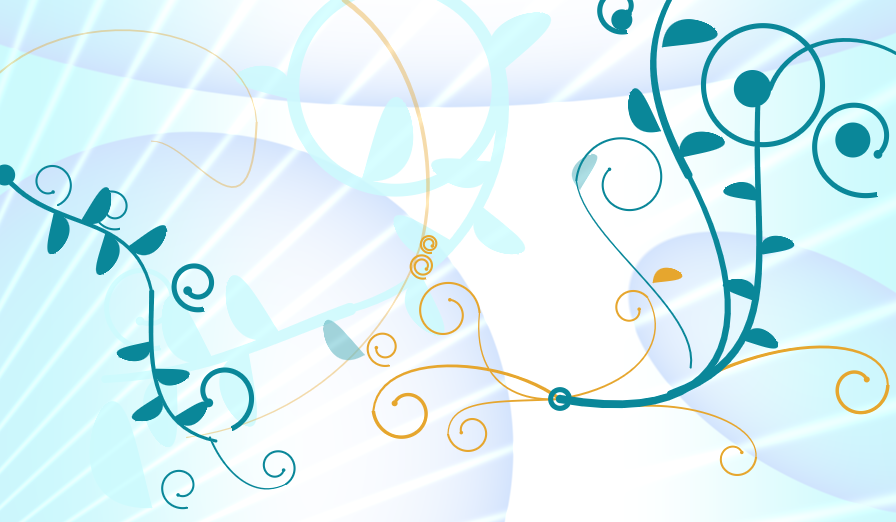
Write a Shadertoy shader that draws this background.

```glsl
#define SPAN 768.0   // layout units across the canvas
#define WIDE 5.5     // half widths of the strokes
#define BOLD 3.6
#define MAIN 2.2
#define THIN 0.9
#define TEAL vec3(0.04, 0.53, 0.60)
#define GOLD vec3(0.90, 0.65, 0.18)
#define PALE vec3(0.80, 0.98, 0.99)
#define MIST vec3(0.40, 0.72, 0.76)
#define LAVENDER vec3(0.81, 0.88, 0.99)
#define TAU 6.2831853

vec2 pos, tip;     // current point with y running down, end of the last stem
vec3 col;
float ink = 1e3;   // distance to the strokes of the layer
float pen = THIN;  // half width in use

void add(float d) { ink = min(ink, d); }

vec2 bezier(vec4 a, vec4 b, float t) {
  float s = 1.0 - t;
  return s*s*(s*a.xy + 3.0*t*a.zw) + t*t*(3.0*s*b.xy + t*b.zw);
}
// Tapering cubic stroke
void stem(vec4 a, vec4 b) {
  tip = b.zw;
  vec2 lo = min(min(a.xy, a.zw), min(b.xy, tip)) - WIDE;
  vec2 hi = max(max(a.xy, a.zw), max(b.xy, tip)) + WIDE, from = a.xy;
  if (any(lessThan(pos, lo)) || any(greaterThan(pos, hi))) return;
  for (int i = 1; i <= 24; i++) {
    float t = float(i)/24.0;
    vec2 to = bezier(a, b, t), p = pos - from, e = to - from;
    add(length(p - e*clamp(dot(p, e)/dot(e, e), 0.0, 1.0)) - pen*(1.0 - 0.4*t));
    from = to;
  }
}
void disc(vec2 c, float r) { add(length(pos - c) - r); }
void ring(vec2 c, float r) { add(abs(length(pos - c) - r) - pen); }

// Inward spiral; start and signed length in turns
void curl(vec2 c, float r, float start, float turns) {
  vec2 q = pos - c;
  float t = fract((atan(q.y, q.x)/TAU - start)*sign(turns)), end = (start + turns)*TAU;
  for (int n = 0; n < 2; n++) {
    float k = (t + float(n))/abs(turns);
    if (k <= 1.0) add(abs(length(q) - r*(1.0 - 0.6*k)) - pen);
  }
  disc(c + 0.4*r*vec2(cos(end), sin(end)), 1.7*pen);
}
// Free spiral, and one that continues the last stem
void swirl(vec3 c, float turns) { curl(c.xy, c.z, 0.2, turns); }
void wind(vec2 c, float turns) {
  vec2 q = tip - c;
  curl(c, length(q), atan(q.y, q.x)/TAU, turns);
}
// Comma leaf; the sign of its size sets the bend
void bud(vec2 base, float angle, float size) {
  float c = cos(angle), s = sin(angle), len = abs(size);
  vec2 q = mat2(c, -s, s, c)*(pos - base)/len;
  float x = clamp(q.x, 0.0, 1.0), y = q.y*sign(size) - 0.5*x*x;
  add(0.8*len*(length(vec2(q.x - x, y)) - 0.8*x*sqrt(1.0 - x)) - 0.5);
}
// Stem with leaves on alternate sides
void spray(vec4 a, vec4 b, float size) {
  stem(a, b);
  float side = 1.0;
  for (float t = 0.3; t < 0.8; t += 0.15, side = -side) {
    vec2 base = bezier(a, b, t), dir = bezier(a, b, t + 0.01) - base;
    bud(base, atan(dir.y, dir.x) + 0.7*side, size*side);
  }
}
void paint(vec3 colour, float alpha) {
  col = mix(col, colour, alpha*clamp(0.5 - ink*iResolution.x/SPAN, 0.0, 1.0));
  ink = 1e3;
}
// Oval tinted along its inner rim
void oval(vec2 q, vec2 r, float glow) {
  float d = (length(q/r) - 1.0)*r.y;
  col = mix(col, LAVENDER, smoothstep(1.0, -1.0, d)*0.9*exp(min(d, 0.0)/glow));
}
void mainImage(out vec4 fragColor, in vec2 fragCoord) {
  pos = vec2(fragCoord.x, iResolution.y - fragCoord.y)*SPAN/iResolution.x;
  vec2 hub = vec2(480,342), ray = pos - vec2(-200,620);
  // Sky, ovals and rays
  col = mix(vec3(1), PALE, smoothstep(120.0, 380.0, abs(pos.x - 400.0)));
  oval(pos - vec2(370,-150), vec2(588,242), 30.0);
  oval(pos - vec2(165,385), vec2(275,272), 60.0);
  oval(mat2(0.87, -0.5, 0.5, 0.87)*(pos - vec2(705,320)), vec2(185,92), 32.0);
  col += 0.1*pow(abs(sin(40.0*atan(ray.y, ray.x))), 40.0);
  // Pale scrolls
  pen = WIDE; ring(vec2(339,75), 88.0);
  spray(vec4(428,60,445,150), vec4(390,240,300,265), 48.0);
  spray(vec4(tip,230,290), vec4(180,320,90,325), 58.0);
  bud(vec2(425,65), -1.4, 60.0); bud(vec2(250,85), -2.2, -45.0);
  bud(vec2(310,155), -0.6, -68.0); bud(vec2(130,435), -2.5, 85.0);
  pen = MAIN; swirl(vec3(125,260,40), 1.1); paint(PALE, 0.85);
  // Faint gold sweeps
  stem(vec4(295,0,365,50), vec4(375,150,362,205));
  pen = THIN; stem(vec4(tip,340,280), vec4(270,360,160,375));
  stem(vec4(0,62,70,0), vec4(215,20,220,105));
  stem(vec4(tip,215,220), vec4(165,120,130,121)); paint(GOLD, 0.4);
  // Gold scrolls
  stem(vec4(hub,430,345), vec4(385,340,384,372)); wind(vec2(403,370), -1.0);
  stem(vec4(hub,440,345), vec4(405,325,411,268)); wind(vec2(382,268), -1.2);
  stem(vec4(hub,550,330), vec4(575,290,555,255)); wind(vec2(541,265), -0.9);
  stem(vec4(545,348,600,345), vec4(650,365,648,392)); wind(vec2(630,392), 0.9);
  swirl(vec3(368,209,8), 1.9); swirl(vec3(362,228,11), 1.9); swirl(vec3(329,298,16), 1.3);
  pen = 1.5;
  stem(vec4(hub,430,305), vec4(325,300,320,352)); wind(vec2(347,352), -0.9);
  stem(vec4(600,325,680,285), vec4(760,290,761,330)); wind(vec2(735,332), 0.9);
  bud(vec2(560,242), -0.8, 22.0); paint(GOLD, 1.0);
  // Misty leaves
  bud(vec2(312,304), 3.3, 38.0); bud(vec2(497,162), -1.7, 28.0); paint(MIST, 0.6);
  // Teal vines, bold to thin
  pen = BOLD; stem(vec4(hub,640,370), vec4(650,265,590,150));
  stem(vec4(tip,555,85), vec4(550,40,578,-8));
  spray(vec4(575,338,680,300), vec4(643,215,650,80), 27.0);
  bud(vec2(566,112), -2.7, 37.0); bud(vec2(582,135), -0.9, 36.0); bud(vec2(568,40), -0.8, 42.0);
  disc(vec2(645,76), 16.0); disc(vec2(731,120), 15.0); disc(vec2(533,17), 9.0); disc(vec2(4,150), 9.0);
  pen = MAIN; disc(hub, BOLD); ring(hub, 8.0); ring(vec2(654,73), 51.0);
  stem(vec4(660,76,675,35), vec4(730,20,775,50)); swirl(vec3(737,121,48), 0.9); swirl(vec3(531,7,21), 0.9);
  spray(vec4(5,152,45,200), vec4(115,180,130,250), 32.0);
  spray(vec4(tip,130,290), vec4(120,365,185,378), 27.0);
  swirl(vec3(168,244,22), 1.2); swirl(vec3(189,338,31), -0.8);
  pen = THIN; stem(vec4(592,315,600,265), vec4(500,205,494,155)); wind(vec2(536,155), 1.1);
  stem(vec4(180,375,190,400), vec4(215,430,245,415)); wind(vec2(237,400), -1.1);
  swirl(vec3(155,417,19), 1.1); swirl(vec3(43,157,20), -1.0); swirl(vec3(97,178,19), 1.2);
  paint(TEAL, 1.0); fragColor = vec4(min(col, 1.0), 1.0);
}
```
